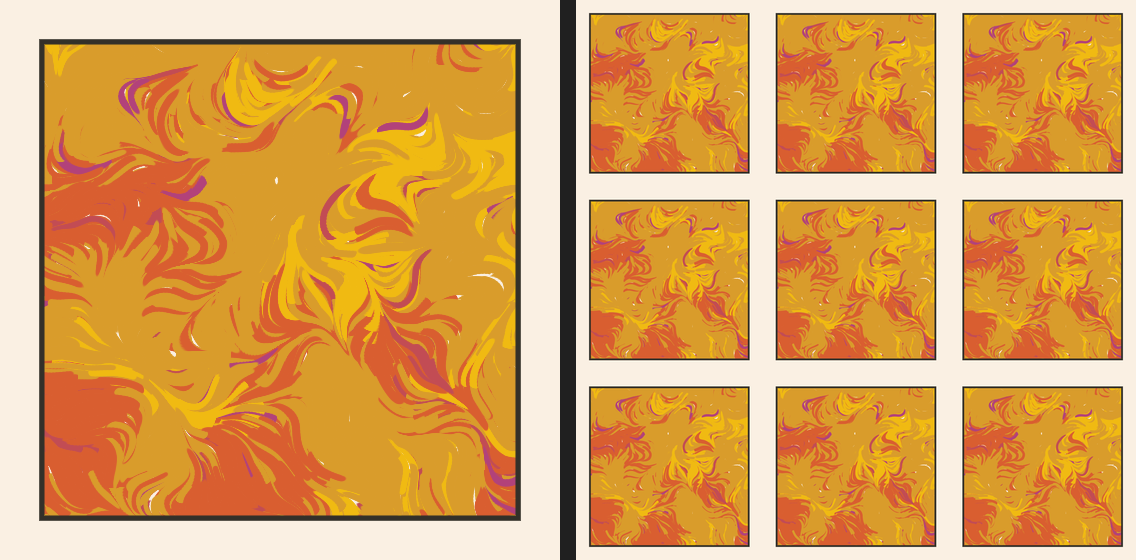
Left: one tile. Right: repeated 3 by 3.
Write a WebGL 2 fragment shader that draws this pattern.

```glsl
#version 300 es
precision highp float;
// Flat brush strokes that follow a swirling flow field, in a dark square frame on paper.
// Each pixel traces its own streamline once, then looks for stroke seeds lying along it,
// layer by layer from the top, until the paint is opaque.

uniform vec2 u_resolution;
out vec4 fragColor;

const vec3 PAPER   = vec3(0.98, 0.94, 0.89);
const vec3 INK     = vec3(0.20, 0.19, 0.16);
const vec3 GOLD    = vec3(0.85, 0.61, 0.17);
const vec3 ORANGE  = vec3(0.85, 0.37, 0.19);
const vec3 YELLOW  = vec3(0.94, 0.73, 0.07);
const vec3 CRIMSON = vec3(0.76, 0.30, 0.33);
const vec3 PURPLE  = vec3(0.70, 0.26, 0.48);

const float FRAME_OUTER = 0.43;
const float FRAME_INNER = 0.4205;
const int   LAYERS = 14;
const int   HALF_STEPS = 11;    // streamline steps each way
const float STEP = 0.006;       // length of one step
const float CELLS = 18.0;       // stroke seeds per canvas side and layer

// Integer hash: three values in 0..1
vec3 hash3(vec3 cell) {
    uvec3 v = uvec3(ivec3(cell)) * 1664525u + 1013904223u;
    v.x += v.y * v.z; v.y += v.z * v.x; v.z += v.x * v.y;
    v ^= v >> 16u;
    v.x += v.y * v.z; v.y += v.z * v.x; v.z += v.x * v.y;
    return vec3(v >> 8u) / 16777216.0;
}

float cornerSlope(vec2 corner, vec2 offset, float period, float seed) {
    float a = 6.2832 * hash3(vec3(mod(corner, period), seed)).x;
    return dot(vec2(cos(a), sin(a)), offset);
}

// Gradient noise over the unit square, wrapping after a whole number of cells
float wrapNoise(vec2 uv, float period, float seed) {
    vec2 p = uv * period, i = floor(p), f = p - i;
    vec2 e = vec2(1.0, 0.0);
    vec2 w = f * f * f * (f * (f * 6.0 - 15.0) + 10.0);
    float low  = mix(cornerSlope(i, f, period, seed),
                     cornerSlope(i + e.xy, f - e.xy, period, seed), w.x);
    float high = mix(cornerSlope(i + e.yx, f - e.yx, period, seed),
                     cornerSlope(i + e.xx, f - e.xx, period, seed), w.x);
    return mix(low, high, w.y);
}

float flowAngle(vec2 uv) {
    return -1.0 + 4.2 * wrapNoise(uv, 5.0, 201.0) + 1.6 * wrapNoise(uv, 10.0, 202.0);
}

// Advances a streamline point; z tracks how far neighbouring lines have spread
vec3 advance(vec3 point, float stride) {
    const float PROBE = 0.002;
    float angle = flowAngle(point.xy);
    vec2 along = vec2(cos(angle), sin(angle));
    vec2 across = vec2(-along.y, along.x);
    float fanning = (flowAngle(point.xy + PROBE * across) - angle) / PROBE;
    return vec3(point.xy + stride * along, point.z * exp(stride * fanning));
}

float segmentDistance(vec2 p, vec2 a, vec2 b) {
    vec2 ab = b - a;
    return length(p - a - ab * clamp(dot(p - a, ab) / dot(ab, ab), 0.0, 1.0));
}

// Stroke colour: broad drifting regions blurred by a random share per stroke
vec3 strokeColor(vec2 seed, vec3 rnd) {
    float diagonal = seed.x + seed.y - 1.0;
    float yellowness = wrapNoise(seed, 4.0, 203.0) + 0.6 * wrapNoise(seed, 9.0, 204.0)
                     + 0.28 * diagonal + 0.5 * (rnd.x - 0.5);
    float redness = wrapNoise(seed, 4.0, 205.0) + 0.6 * wrapNoise(seed, 9.0, 206.0)
                  - 0.22 * diagonal + 0.5 * (rnd.y - 0.5);
    if (max(yellowness, redness) > 0.16 && rnd.z < 0.065)
        return rnd.z < 0.04 ? CRIMSON : PURPLE;
    if (yellowness > 0.33) return YELLOW;
    return redness > 0.17 ? ORANGE : GOLD;
}

vec3 paintStrokes(vec2 uv, float blur) {
    // Streamline through this pixel, both ways
    vec3 path[2 * HALF_STEPS + 1];
    path[HALF_STEPS] = vec3(uv, 1.0);
    for (int i = HALF_STEPS; i < 2 * HALF_STEPS; i++) path[i + 1] = advance(path[i], STEP);
    for (int i = HALF_STEPS; i > 0; i--) path[i - 1] = advance(path[i], -STEP);

    // Front-to-back blending of the strokes it meets
    vec3 color = vec3(0.0);
    float gap = 1.0;
    for (int layer = 0; layer < LAYERS && gap > 0.01; layer++) {
        float id = float(layer);
        vec2 shift = hash3(vec3(7.0, 3.0, 300.0 + id)).xy + 1.0;
        for (int i = 0; i < 2 * HALF_STEPS; i++) {
            vec2 a = path[i].xy, b = path[i + 1].xy;
            vec2 cell = floor(0.5 * (a + b) * CELLS + shift);
            vec3 rnd = hash3(vec3(cell, id));
            vec2 seed = (cell + mix(vec2(0.2), vec2(0.8), rnd.xy) - shift) / CELLS;
            float reach = abs(float(i - HALF_STEPS) + 0.5) * STEP;
            if (reach > mix(0.028, 0.068, rnd.z)) continue;
            vec3 look = hash3(vec3(cell, id + 100.0));
            float radius = mix(0.0036, 0.0074, fract(look.x * 7.0 + look.y));
            float dist = segmentDistance(seed, a, b) / clamp(path[i].z, 0.45, 2.2);
            float cover = 1.0 - smoothstep(radius - blur, radius + blur, dist);
            if (cover <= 0.0) continue;
            color += gap * cover * strokeColor(seed, look);
            gap *= 1.0 - cover;
        }
    }
    return color + gap * PAPER;
}

void main() {
    vec2 uv = gl_FragCoord.xy / u_resolution;
    float blur = 0.7 / min(u_resolution.x, u_resolution.y);
    vec2 fromCenter = abs(uv - 0.5);
    float edge = max(fromCenter.x, fromCenter.y);
    vec3 color = INK;
    if (edge < FRAME_INNER + blur)
        color = mix(paintStrokes(uv, blur), INK, smoothstep(-blur, blur, edge - FRAME_INNER));
    color = mix(color, PAPER, smoothstep(-blur, blur, edge - FRAME_OUTER));
    fragColor = vec4(color, 1.0);
}
```
